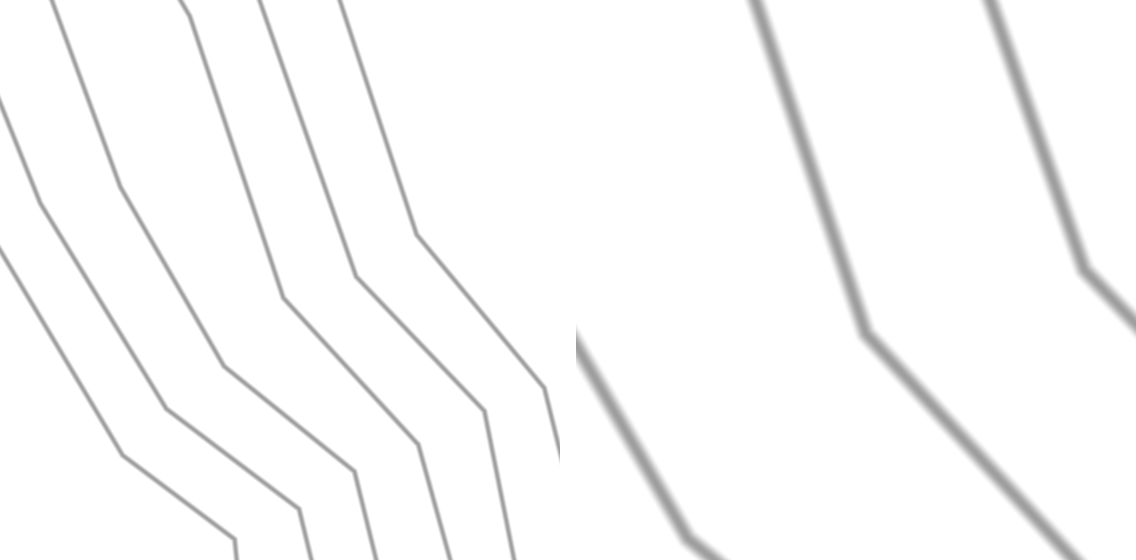
Left: the whole. Right: its middle third, enlarged.
Give the GLSL for this pattern, as a Shadertoy shader.

```glsl
// Six grey contour lines descending from upper left to lower right on white.
// Each contour is a chain of straight pieces through three knees, with its own
// lead-in and lead-out slope; a distance function gives the soft-edged stroke.

const int   LINE_COUNT = 6;
const vec3  PAPER      = vec3(1.0);
const vec3  INK        = vec3(0.62);
const float HALF_WIDTH = 0.0039;   // stroke half width, in canvas heights
const float SOFTNESS   = 0.0037;   // half width of the edge falloff
const float REACH      = 0.50;     // vertical run of the outer pieces

// Knees of each contour, ordered from left to right
const vec2 HIGH_KNEE[LINE_COUNT] = vec2[](
    vec2(-0.078, 0.684), vec2(0.072, 0.637), vec2(0.215, 0.666),
    vec2( 0.339, 0.971), vec2(0.436, 1.078), vec2(0.581, 1.078));
const vec2 MID_KNEE[LINE_COUNT] = vec2[](
    vec2(0.219, 0.187), vec2(0.297, 0.270), vec2(0.400, 0.346),
    vec2(0.506, 0.468), vec2(0.636, 0.506), vec2(0.744, 0.581));
const vec2 LOW_KNEE[LINE_COUNT] = vec2[](
    vec2(0.419, 0.037), vec2(0.534, 0.091), vec2(0.633, 0.158),
    vec2(0.747, 0.206), vec2(0.865, 0.266), vec2(0.972, 0.307));

// Sideways drift per unit of descent, above and below the knees
const float LEAD_IN[LINE_COUNT]  = float[](0.40, 0.40, 0.367, 0.59, 0.35, 0.33);
const float LEAD_OUT[LINE_COUNT] = float[](0.10, 0.243, 0.246, 0.277, 0.20, 0.247);

float segmentDistance(vec2 p, vec2 a, vec2 b) {
    vec2 pa = p - a;
    vec2 ba = b - a;
    return length(pa - ba * clamp(dot(pa, ba) / dot(ba, ba), 0.0, 1.0));
}

float contourDistance(vec2 p, int i) {
    vec2 top    = HIGH_KNEE[i] + REACH * vec2(-LEAD_IN[i], 1.0);
    vec2 bottom = LOW_KNEE[i] + REACH * vec2(LEAD_OUT[i], -1.0);
    float upper = min(segmentDistance(p, top, HIGH_KNEE[i]),
                      segmentDistance(p, HIGH_KNEE[i], MID_KNEE[i]));
    float lower = min(segmentDistance(p, MID_KNEE[i], LOW_KNEE[i]),
                      segmentDistance(p, LOW_KNEE[i], bottom));
    return min(upper, lower);
}

void mainImage(out vec4 fragColor, in vec2 fragCoord) {
    vec2 uv = fragCoord / iResolution.xy;

    // Nearest contour
    float dist = 1e3;
    for (int i = 0; i < LINE_COUNT; i++) {
        dist = min(dist, contourDistance(uv, i));
    }

    // Soft stroke, never sharper than a pixel
    float edge = max(SOFTNESS, 0.75 / iResolution.y);
    float stroke = 1.0 - smoothstep(HALF_WIDTH - edge, HALF_WIDTH + edge, dist);
    fragColor = vec4(mix(PAPER, INK, stroke), 1.0);
}
```
